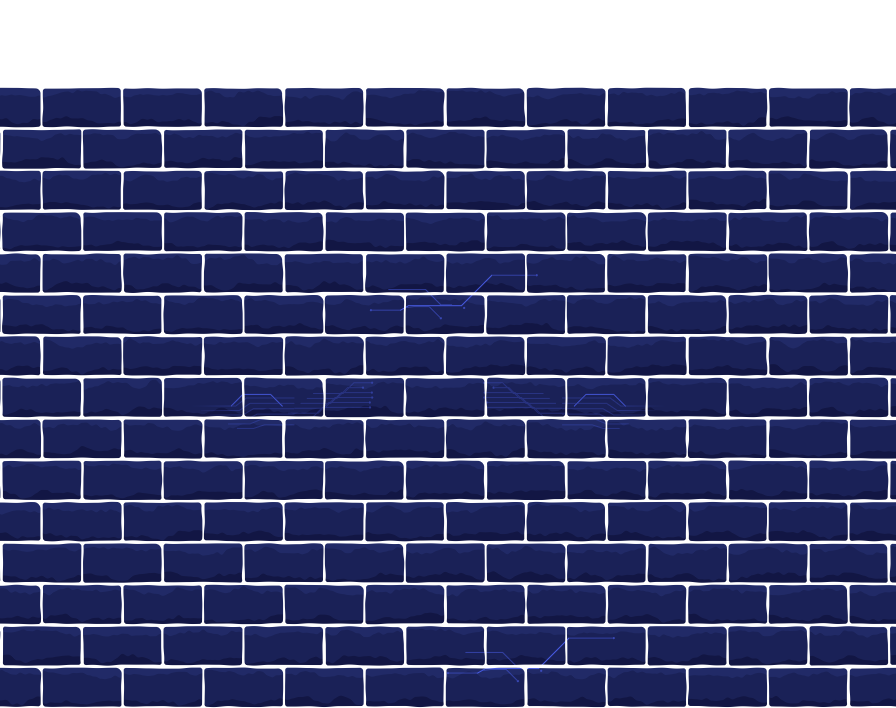
A Shadertoy shader for this texture:

```glsl
// Navy brick wall in running bond under a plain white strip, with faint circuit traces.
// Each brick is a rounded box with wobbling edges, a ragged highlight and a ragged shadow;
// traces are thin polylines. All lengths are in hundredths of the canvas width.
#define BRICK_PITCH vec2(9.005, 4.622)
#define JOINT_START 0.16
#define ROW_COUNT 15.0
#define GROUT_WIDTH vec2(0.25, 0.32)
#define EDGE_WOBBLE 0.13
#define TRACE_HALF_WIDTH 0.055
#define BRICK_COLOR vec3(0.102, 0.130, 0.342)
#define LIGHT_COLOR vec3(0.128, 0.165, 0.405)
#define DARK_COLOR vec3(0.072, 0.088, 0.265)
#define TRACE_COLOR vec3(0.30, 0.38, 0.95)
#define GROUT_COLOR vec3(1.0)

float hash(vec2 p) {
    vec3 q = fract(vec3(p.xyx) * 0.1031);
    q += dot(q, q.yzx + 33.33);
    return fract((q.x + q.y) * q.z);
}

// Smooth one-dimensional noise; the seed selects a separate curve
float noise(float x, float seed) {
    float i = floor(x), f = fract(x);
    f = f * f * (3.0 - 2.0 * f);
    return mix(hash(vec2(i, seed)), hash(vec2(i + 1.0, seed)), f);
}

// Antialiased inside of a distance field
float cover(float d, float px) {
    return clamp(0.5 - d / px, 0.0, 1.0);
}

float segment(vec2 p, vec2 a, vec2 b) {
    vec2 v = b - a;
    return length(p - a - v * clamp(dot(p - a, v) / dot(v, v), 0.0, 1.0));
}

float polyline(vec2 p, vec2 a, vec2 b, vec2 c, vec2 d) {
    return min(segment(p, a, b), min(segment(p, b, c), segment(p, c, d)));
}

float node(vec2 p, vec2 c) {
    return length(p - c) - 0.12;
}

// One long stepped trace with two dimmer branches
float steppedCircuit(vec2 p, float px) {
    float bright = polyline(p, vec2(3.3, 0.0), vec2(4.2, 0.5), vec2(10.1, 0.5), vec2(13.5, 3.9));
    float dim = polyline(p, vec2(2.0, 2.3), vec2(6.1, 2.3), vec2(7.8, 0.6), vec2(9.0, 0.6));
    dim = min(dim, polyline(p, vec2(3.9, 0.3), vec2(4.8, 0.4), vec2(6.5, 0.4), vec2(7.8, -0.9)));
    dim = min(dim, segment(p, vec2(0.0), vec2(3.3, 0.0)));
    dim = min(dim, segment(p, vec2(13.5, 3.9), vec2(18.5, 3.9)));
    float dots = min(node(p, vec2(0.0)), node(p, vec2(18.5, 3.9)));
    dots = min(dots, min(node(p, vec2(7.8, -0.9)), node(p, vec2(10.4, 0.25))));
    return max(0.9 * cover(bright - TRACE_HALF_WIDTH, px),
           max(0.5 * cover(dim - TRACE_HALF_WIDTH, px), 0.6 * cover(dots, px)));
}

// Mirrored bundle of parallel traces ending in small nodes
float bundleCircuit(vec2 p, float px) {
    p.x = abs(p.x);
    float main = polyline(p, vec2(22.0, 0.0), vec2(20.7, 1.3), vec2(17.6, 1.3), vec2(16.3, 0.0));
    float ink = 0.8 * cover(main - TRACE_HALF_WIDTH, px);
    for (float i = 0.0; i < 6.0; i++) {
        float y = 2.6 - 0.55 * i;
        float tip = 4.2 + 3.6 * hash(vec2(i, 7.0));
        float bend = 8.3 + 0.7 * i;
        float inner = polyline(p, vec2(tip, y), vec2(bend, y),
                               vec2(bend + 1.2, y - 1.2), vec2(bend + 4.5, y - 1.2));
        float outer = polyline(p, vec2(26.3 - i, -0.5 * i), vec2(21.5 - 0.4 * i, -0.5 * i),
                               vec2(20.3 - 0.4 * i, 0.9 - 0.6 * i), vec2(15.0, 0.9 - 0.6 * i));
        ink = max(ink, 0.28 * cover(min(inner, outer) - TRACE_HALF_WIDTH, px));
        ink = max(ink, 0.45 * cover(node(p, vec2(tip, y)), px));
    }
    return ink * (1.0 - smoothstep(21.0, 27.0, p.x));
}

void mainImage(out vec4 fragColor, in vec2 fragCoord) {
    float px = 100.0 / iResolution.x;
    vec2 p = fragCoord * px;

    // Brick cell; every other row is shifted by half a brick
    float row = floor(p.y / BRICK_PITCH.y);
    float shift = JOINT_START + (mod(row, 2.0) < 0.5 ? 0.5 * BRICK_PITCH.x : 0.0);
    vec2 cell = vec2((p.x - shift) / BRICK_PITCH.x, p.y / BRICK_PITCH.y);
    vec2 id = floor(cell);
    vec2 q = (cell - id - 0.5) * BRICK_PITCH;
    float seed = floor(hash(id + 20.0) * 200.0);

    // Rounded outline with uneven edges and one softer corner
    vec2 size = 0.5 * (BRICK_PITCH - GROUT_WIDTH);
    vec2 side = sign(q);
    size.x -= EDGE_WOBBLE * (noise(q.y * 0.7 + 9.0, seed + side.x) - 0.45);
    size.y -= EDGE_WOBBLE * (noise(q.x * 0.6 + 9.0, seed + 5.0 + side.y) - 0.45);
    float radius = q.x > 0.0 && q.y > 0.0 ? mix(0.25, 0.75, hash(id + 51.0)) : 0.28;
    vec2 e = abs(q) - size + radius;
    float outline = length(max(e, 0.0)) + min(max(e.x, e.y), 0.0) - radius;

    // Ragged highlight along the top and shadow along the bottom
    float lightDepth = 0.1 + 0.9 * noise(q.x * 0.55 + 9.0, seed + 11.0)
                     + 0.35 * noise(q.x * 1.9 + 20.0, seed + 12.0);
    float darkDepth = 0.05 + 0.9 * noise(q.x * 0.5 + 9.0, seed + 13.0)
                    + 0.35 * noise(q.x * 1.7 + 20.0, seed + 14.0);
    vec3 color = mix(BRICK_COLOR, LIGHT_COLOR, cover(size.y - q.y - lightDepth, px));
    color = mix(color, DARK_COLOR, cover(size.y + q.y - darkDepth, px));

    // Circuit traces lie on the brick faces only
    float ink = max(steppedCircuit(p - vec2(41.4, 44.4), px),
                    steppedCircuit(p - vec2(50.0, 3.9), px));
    ink = max(ink, bundleCircuit(p - vec2(47.8, 33.7), px));
    color = mix(color, TRACE_COLOR, ink);

    float brick = cover(outline, px) * step(row, ROW_COUNT - 0.5);
    fragColor = vec4(mix(GROUT_COLOR, color, brick), 1.0);
}
```
